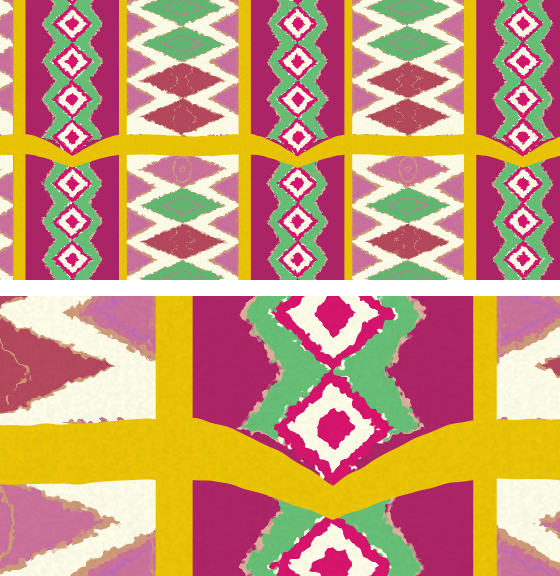
Top, the full canvas; bottom, a detail of the centre.
Write a Shadertoy shader that draws this pattern.

```glsl
const vec3 CREAM = vec3(.98, .98, .90);
const vec3 GOLD = vec3(.91, .76, .02);
const vec3 MAGENTA = vec3(.67, .14, .40);
const vec3 PINK = vec3(.83, .08, .42);
const vec3 ORCHID = vec3(.79, .44, .60);
const vec3 RED = vec3(.70, .28, .36);
const vec3 GREEN = vec3(.40, .74, .46);
const vec3 TAN = vec3(.80, .60, .47);

float hash(vec2 p) {
    return fract(sin(dot(p, vec2(127.1, 311.7))) * 43758.5453);
}

float noise(vec2 p) {
    vec2 i = floor(p), f = fract(p);
    f = f * f * (3. - 2. * f);
    return mix(mix(hash(i), hash(i + vec2(1, 0)), f.x),
               mix(hash(i + vec2(0, 1)), hash(i + vec2(1, 1)), f.x), f.y);
}

// Coverage of a signed distance; the canvas is 100 units high
float fill(float d) {
    return clamp(.5 - d * iResolution.y / 100., 0., 1.);
}

float stroke(float d, float halfWidth) {
    return fill(abs(d) - halfWidth);
}

float diamond(vec2 p, vec2 r) {
    return (abs(p.x) / r.x + abs(p.y) / r.y - 1.) * r.x * r.y / length(r);
}

// Magenta column: chain of nested diamonds in a green zigzag
vec3 chainColumn(vec2 p, bool above, float wear) {
    float base = above ? 51. : 34.4;
    float k = round((p.y - base) / 13.5);
    vec2 q = vec2(p.x, p.y - base - k * 13.5);
    bool tail = above && k == 0. && q.y < 0.;
    float zigzag = (abs(q.x) - 10.7 + abs(q.y) * (tail ? 3. : .68)) * .83;

    vec3 col = mix(MAGENTA, GREEN, fill(zigzag));
    col = mix(col, vec3(.86, .68, .60), stroke(zigzag, .32) * smoothstep(.2, .6, wear));
    float link = diamond(q, vec2(7.2, 6.9));
    col = mix(col, CREAM, stroke(link - .2, .2) * smoothstep(.5, .75, wear));
    col = mix(col, PINK, fill(link));
    col = mix(col, CREAM, fill(diamond(q, vec2(5.4, 5.2))));
    return mix(col, PINK, fill(diamond(q, vec2(2.5, 2.7))));
}

// Cream panel: stacked lozenges with triangles along both sides
vec3 lozengePanel(vec2 p, bool above, float wear, float column) {
    float base = above ? 58.3 : 39.6;
    float k = round((p.y - base) / 13.);
    vec2 q = vec2(p.x, p.y - base - k * 13.);
    bool corner = k == 0. && (above ? q.y < 0. : q.y > 0.);
    bool isGreen = above ? k > 1.5 : mod(k, 2.) == 1.;
    bool isOrchid = !above && k == 0.;
    vec3 col = CREAM;

    if (!corner) {
        float side = diamond(vec2(20. - abs(q.x), 6.5 - abs(q.y)), vec2(10.5, 5.8));
        col = mix(col, ORCHID, fill(side));
        col = mix(col, TAN, stroke(side + .2, .45) * smoothstep(.1, .4, wear));
        col = mix(col, vec3(.74, .42, .70), stroke(side + 1.7, .22));
        col = mix(col, TAN, stroke(abs(q.x) - 19.6, .2) * fill(side) * wear);
    }

    float d = diamond(q, vec2(15., 6.4));
    col = mix(col, isGreen ? GREEN * .96 : isOrchid ? ORCHID : RED, fill(d));
    col = mix(col, TAN, stroke(d, isOrchid ? .4 : .2) * smoothstep(.2, .6, wear));

    // Inner drawing: a small lozenge, an oval or a wavering pair of lines
    if (isGreen) {
        col = mix(col, mix(GREEN, ORCHID, .75), stroke(diamond(q, vec2(7., 3.)), .22));
    } else if (isOrchid) {
        col = mix(col, TAN, stroke(length(q * vec2(1.5, 1.)) - 4.6, .3) * fill(d));
        col = mix(col, TAN, stroke(length(q) - .9, .22));
    } else {
        float seed = hash(vec2(column, k + (above ? 9. : 0.)));
        float bend = 2.8 + 1.3 * cos(q.y * (.5 + seed) + seed * 6.)
                   + 2.5 * (noise(q * .7 + seed * 40.) - .5);
        float marks = stroke(abs(q.x) - bend, .18) * fill(abs(q.y) - 4.3);
        col = mix(col, TAN, marks * smoothstep(.15, .4, wear));
    }
    return col;
}

void mainImage(out vec4 fragColor, in vec2 fragCoord) {
    vec2 p = fragCoord / iResolution.y * 100.;
    float wear = noise(p * 1.6);
    float column = floor((p.x - 4.7) / 80.5);
    float x = p.x - 4.7 - column * 80.5;

    // Ragged hand-made edges
    vec2 ragged = vec2(noise(p * .9), noise(p * .9 + 37.)) - .5
                + .7 * (vec2(noise(p * 2.3 + 11.), noise(p * 2.3 + 71.)) - .5);
    vec2 q = vec2(x, p.y) + .75 * ragged;

    // Crossband, dipping to a point in each magenta column
    float dip = pow(max(0., 1. - abs(x - 21.1) / 16.7), 1.5);
    float wave = .35 * sin(p.x * .16) + .3 * (noise(p * .5) - .5);
    float top = 51.7 - 7.2 * dip + wave;
    float bottom = 44.5 - 4.1 * dip + wave;
    bool above = p.y > .5 * (top + bottom);

    vec3 col = x < 39.2 ? chainColumn(q - vec2(21.1, 0), above, wear)
                        : lozengePanel(q - vec2(60.5, 0), above, wear, column);

    // Gold posts and band
    float post = min(abs(x - 2.2) - 2.2, abs(x - 39.2) - 1.4);
    post = min(post, 80.5 - x);
    float band = max(p.y - top, bottom - p.y);
    col = mix(col, GOLD, fill(min(post, band)));

    col *= .98 + .04 * noise(p * 3.);
    fragColor = vec4(col, 1);
}
```
